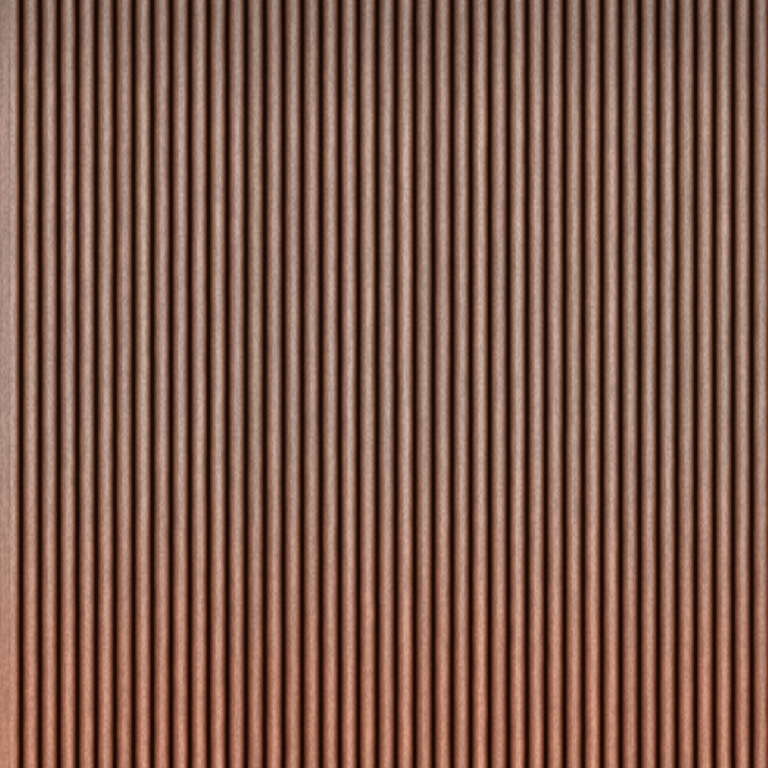
Write a WebGL 1 fragment shader that draws this texture.

```glsl
precision highp float;

uniform vec2 u_resolution;

const float SLAT_COUNT = 41.0;
const float GROOVE_OFFSET = 0.13;

const vec3 GROOVE = vec3(0.11, 0.04, 0.02);
const vec3 SHADOW = vec3(0.26, 0.16, 0.11);
const vec3 UMBER = vec3(0.43, 0.28, 0.21);
const vec3 CLAY = vec3(0.58, 0.42, 0.35);
const vec3 SHEEN = vec3(0.73, 0.64, 0.60);

float hash(vec2 p) {
  vec3 q = fract(vec3(p.xyx) * 0.1031);
  q += dot(q, q.yzx + 33.33);
  return fract((q.x + q.y) * q.z);
}

float valueNoise(vec2 p) {
  vec2 cell = floor(p);
  vec2 f = fract(p);
  f = f * f * (3.0 - 2.0 * f);
  float low = mix(hash(cell), hash(cell + vec2(1.0, 0.0)), f.x);
  float high = mix(hash(cell + vec2(0.0, 1.0)), hash(cell + vec2(1.0)), f.x);
  return mix(low, high, f.y);
}

// Rounded cross-section: t runs from one groove centre to the next
vec3 slatColor(float t, float sheenAmount) {
  float rise = t;
  float fall = (1.0 - t) * 1.12;
  float depth = min(rise, fall);
  vec3 color = mix(GROOVE, SHADOW, smoothstep(0.05, 0.13, depth));
  color = mix(color, UMBER, smoothstep(0.10, 0.21, depth));
  color = mix(color, CLAY, smoothstep(0.18, 0.30, depth));
  float sheen = 1.0 - smoothstep(0.05, 0.25, abs(t - 0.54));
  return mix(color, SHEEN, sheen * sheenAmount);
}

// Fine speckle plus fibres stretched along the slats
float woodGrain(vec2 uv) {
  float speckle = valueNoise(uv * vec2(380.0, 260.0)) - 0.5;
  float fibre = valueNoise(uv * vec2(330.0, 24.0) + 71.0) - 0.5;
  return 0.11 * speckle + 0.08 * fibre;
}

// Warm clay light near the floor, cooler and dimmer near the top
vec3 wallLight(vec2 uv) {
  vec3 tint = mix(vec3(1.0), vec3(1.08, 0.91, 0.83), smoothstep(0.5, 0.0, uv.y));
  float topShade = 1.0 - 0.12 * smoothstep(0.82, 1.0, uv.y);
  return tint * topShade;
}

void main() {
  vec2 uv = gl_FragCoord.xy / u_resolution;

  // Slat coordinates with slightly uneven edges
  float wobble = (valueNoise(uv * vec2(60.0, 40.0)) - 0.5) * 0.035;
  float x = uv.x * SLAT_COUNT - GROOVE_OFFSET;
  float slat = floor(x);
  float t = clamp(fract(x) + wobble * smoothstep(0.0, 0.2, fract(x))
    * smoothstep(1.0, 0.8, fract(x)), 0.0, 1.0);

  // The leftmost slat starts flat against the border
  float border = 1.0 - smoothstep(0.25, 0.5, x);
  t = mix(t, 0.42, border);

  float tone = 0.96 + 0.08 * hash(vec2(slat, 7.0));
  float sheenAmount = 0.82 + 0.18 * hash(vec2(slat, 19.0));
  vec3 color = slatColor(t, sheenAmount);
  color *= wallLight(uv) * tone * (1.0 + 1.3 * woodGrain(uv));

  gl_FragColor = vec4(clamp(color, 0.0, 1.0), 1.0);
}
```
